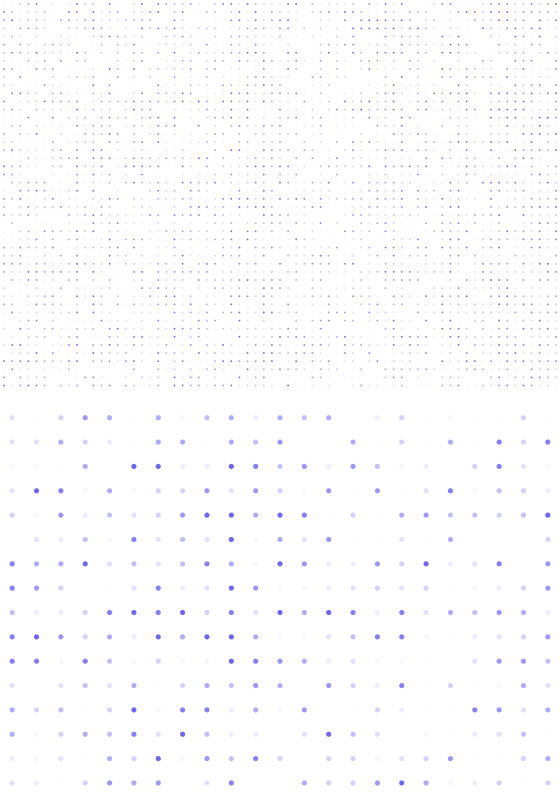
Top, the full canvas; bottom, a detail of the centre.
Reproduce this pattern procedurally as a Shadertoy shader.

```glsl
// Square grid of tiny indigo dots whose opacity varies at random from dot to dot
#define COLUMNS 69.0
#define DOT_RADIUS 0.105
#define INK vec3(0.33, 0.29, 0.93)
#define PAPER vec3(1.0)
#define MAX_OPACITY 0.92
#define FADE_POWER 1.6
#define LEVELS 10.0
#define COLUMN_BIAS 0.35
#define ROW_BIAS 0.22

float hash(vec2 p) {
    vec3 q = fract(vec3(p.xyx) * 0.1031);
    q += dot(q, q.yzx + 33.33);
    return fract((q.x + q.y) * q.z);
}

// Random opacity in steps, leaning lighter or darker along whole columns and rows
float dotOpacity(vec2 cell) {
    float columnLean = hash(vec2(cell.x, 211.0)) - 0.5;
    float rowLean = hash(vec2(307.0, cell.y)) - 0.5;
    float level = hash(cell + 17.0) + COLUMN_BIAS * columnLean + ROW_BIAS * rowLean;
    level = (floor(clamp(level, 0.0, 0.999) * LEVELS) + 0.5) / LEVELS;
    return MAX_OPACITY * pow(level, FADE_POWER);
}

void mainImage(out vec4 fragColor, in vec2 fragCoord) {
    // Cells are square and start at the top left corner
    float pixel = COLUMNS / iResolution.x;
    vec2 grid = vec2(fragCoord.x, iResolution.y - fragCoord.y) * pixel;
    vec2 cell = floor(grid);

    // Dot at the cell centre with an edge one pixel wide
    float edge = length(fract(grid) - 0.5) - DOT_RADIUS;
    float coverage = clamp(0.5 - edge / pixel, 0.0, 1.0);

    // Leave the partial row at the bottom empty
    float wholeRows = floor(iResolution.y * pixel);
    coverage *= step(cell.y + 0.5, wholeRows);

    fragColor = vec4(mix(PAPER, INK, coverage * dotOpacity(cell)), 1.0);
}
```
